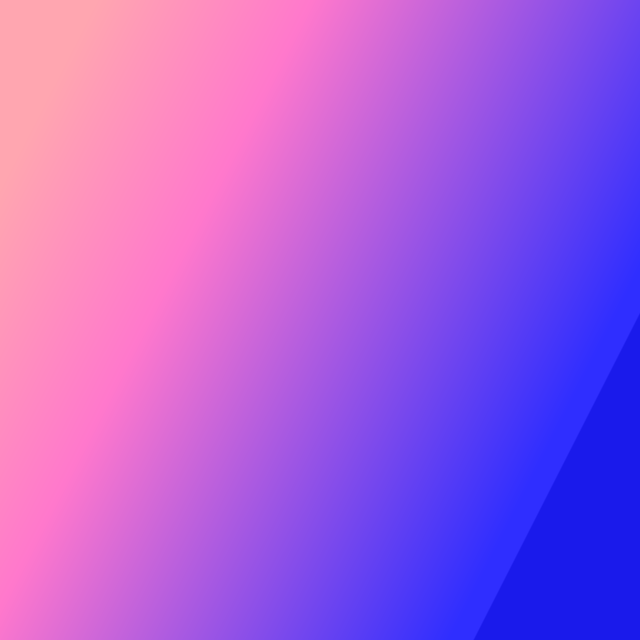
A WebGL 2 fragment shader for this background:

```glsl
#version 300 es
precision highp float;

uniform vec2 u_resolution;
out vec4 fragColor;

// Palette
const vec3 PEACH = vec3(1.0, 0.651, 0.69);
const vec3 PINK = vec3(1.0, 0.471, 0.8);
const vec3 BLUE = vec3(0.185, 0.18, 1.0);
const vec3 DEEP_BLUE = vec3(0.102, 0.102, 0.922);

// Slant of the bands and their places along the top edge
const float SLANT = 0.513;
const float PEACH_END = 0.15;
const float PINK_RIDGE = 0.488;
const float BLUE_START = 1.215;

// Solid corner
const float CORNER_SLANT = 0.509;
const float CORNER_EDGE = 1.249;

// Horizontal position after following a slanted line up to the top edge
float slantedPosition(vec2 uv, float slant) {
    return uv.x + slant * (1.0 - uv.y);
}

float linearRamp(float from, float to, float value) {
    return clamp((value - from) / (to - from), 0.0, 1.0);
}

void main() {
    vec2 uv = gl_FragCoord.xy / u_resolution;

    // Three-colour diagonal gradient
    float position = slantedPosition(uv, SLANT);
    vec3 color = mix(PEACH, PINK, linearRamp(PEACH_END, PINK_RIDGE, position));
    color = mix(color, BLUE, linearRamp(PINK_RIDGE, BLUE_START, position));

    // Smooth-edged corner
    float corner = slantedPosition(uv, CORNER_SLANT) - CORNER_EDGE;
    float softness = 0.75 * fwidth(corner);
    color = mix(color, DEEP_BLUE, smoothstep(-softness, softness, corner));

    fragColor = vec4(color, 1.0);
}
```
